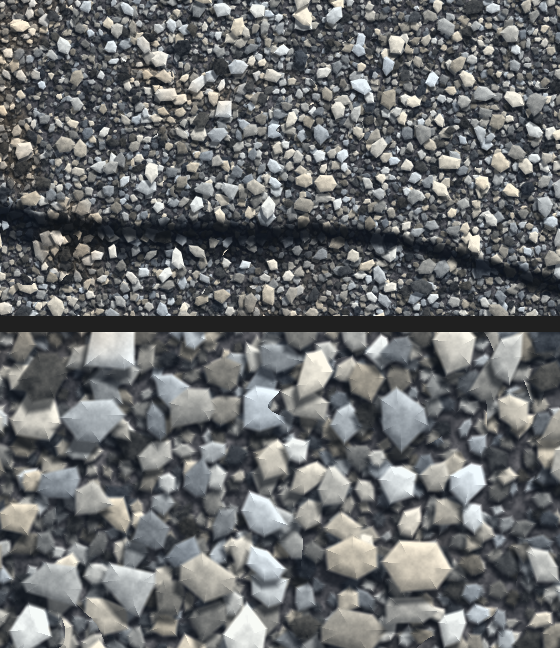
Top, the full canvas; bottom, a detail of the centre.
This texture is drawn by a Shadertoy shader. Its source:

```glsl
// Weathered asphalt: angular pale gravel in dark binder, split by a shadowed crack.
// Four jittered grids of faceted convex stones are layered from fine to coarse,
// each stone casting a short shadow; the final tone runs from blue-black to off-white.

const vec3 DARK = vec3(0.05, 0.07, 0.10);
const vec3 PALE = vec3(0.90, 0.90, 0.89);
const vec3 COOL_TINT = vec3(0.95, 1.00, 1.05);
const vec3 WARM_TINT = vec3(1.05, 1.00, 0.91);
const vec3 BROWN_TINT = vec3(1.10, 0.98, 0.84);
const vec2 LIGHT = vec2(0.42, 0.91);
const int LAYERS = 4;
const int SIDES = 6;
const float FINE_CELL = 0.017;     // cell of the smallest stones, in canvas heights
const float CELL_GROWTH = 1.48;    // size ratio between layers
const float EDGE_SOFTNESS = 0.0026;
const float SHADOW_LENGTH = 0.45;  // in stone radii
const float SHADOW_DEPTH = 0.62;
const float FACET_CONTRAST = 0.38;
const float DARK_STONES = 0.13;    // share of dark stones
const float TAU = 6.2831853;

float hash(vec2 p) {
    vec3 q = fract(p.xyx * 0.1031);
    q += dot(q, q.yzx + 33.33);
    return fract((q.x + q.y) * q.z);
}

float noise(vec2 p) {
    vec2 i = floor(p), f = fract(p);
    f = f * f * (3.0 - 2.0 * f);
    return mix(mix(hash(i), hash(i + vec2(1, 0)), f.x),
               mix(hash(i + vec2(0, 1)), hash(i + vec2(1, 1)), f.x), f.y);
}

float fbm(vec2 p) {
    return 0.55 * noise(p) + 0.3 * noise(p * 2.1 + 17.0) + 0.15 * noise(p * 4.3 + 41.0);
}

// Irregular convex polygon: xy = normal of the nearest side, z = distance
vec3 polygon(vec2 p, vec2 id) {
    vec3 nearest = vec3(0, 0, -9);
    for (int k = 0; k < SIDES; k++) {
        vec2 key = id + float(k) * vec2(7.3, 3.1);
        float angle = (float(k) + 0.75 * hash(key)) * TAU / float(SIDES);
        vec2 normal = vec2(cos(angle), sin(angle));
        float dist = dot(p, normal) - mix(0.68, 1.0, hash(key + 51.7));
        if (dist > nearest.z) nearest = vec3(normal, dist);
    }
    return nearest;
}

// Height of the crack, level at first and falling away to the right
float crackLine(float x) {
    return 0.253 + 0.075 * exp(-3.0 * x) - 0.33 * max(x - 1.25, 0.0)
         + 0.04 * (fbm(vec2(x * 7.0, 3.0)) - 0.5);
}

void mainImage(out vec4 fragColor, in vec2 fragCoord) {
    vec2 uv = fragCoord / iResolution.y;
    float soft = max(EDGE_SOFTNESS, 0.7 / iResolution.y);

    // Crack shadow, and the loose rubble just below it on the left
    float below = crackLine(uv.x) - uv.y + 0.03 * (fbm(uv * 30.0) - 0.5);
    float halfWidth = 0.026 + 0.018 * noise(vec2(uv.x * 4.0, 9.0));
    float crack = 1.0 - smoothstep(0.3 * halfWidth, 1.35 * halfWidth, abs(below));
    float rubble = smoothstep(0.0, 0.03, below) * (1.0 - smoothstep(0.07, 0.13, below))
                 * (1.0 - smoothstep(0.6, 1.6, uv.x));

    // Binder between the stones
    float patchiness = fbm(uv * 5.0 + 8.0);
    float tone = 0.08 + 0.42 * fbm(uv * 95.0) * mix(0.7, 1.2, patchiness);
    float brown = smoothstep(0.48, 0.75, fbm(uv * 4.0 + 23.0))
                * (1.0 - smoothstep(0.7, 1.2, uv.x));
    vec3 tint = mix(vec3(1.02, 0.99, 1.0), BROWN_TINT, brown);

    float cell = FINE_CELL;
    for (int layer = 0; layer < LAYERS; layer++) {
        float size = float(layer) / float(LAYERS - 1);
        float presence = mix(0.88, 0.26, size) + 0.3 * (patchiness - 0.5) + 0.05 * (uv.x - 0.9);
        vec2 home = floor(uv / cell);

        for (int j = -1; j <= 1; j++)
        for (int i = -1; i <= 1; i++) {
            vec2 grid = home + vec2(i, j);
            vec2 id = grid + float(layer) * 137.0 + 300.0;
            if (hash(id + 11.3) > presence) continue;

            vec2 center = grid + 0.15 + 0.7 * vec2(hash(id + 2.7), hash(id + 5.9));
            float radius = cell * mix(0.36, 0.58, hash(id + 8.1));
            float turn = TAU * hash(id + 19.4);
            mat2 spin = mat2(cos(turn), -sin(turn), sin(turn), cos(turn));
            float stretch = mix(1.0, 1.28, hash(id + 23.6));
            vec2 shape = vec2(1.0 / stretch, stretch);
            vec2 offset = (uv - center * cell) / radius;
            if (dot(offset, offset) > 5.0) continue;

            // Cast shadow, then the stone itself
            float blur = soft / radius;
            vec2 shaded = offset + LIGHT * SHADOW_LENGTH;
            float shadow = 1.0 - smoothstep(-blur, 2.0 * blur, polygon(spin * shaded * shape, id).z);
            tone *= 1.0 - SHADOW_DEPTH * shadow;

            vec3 side = polygon(spin * offset * shape, id);
            float body = 1.0 - smoothstep(-blur, blur, side.z);
            float facet = dot(side.xy * spin, LIGHT) * smoothstep(-0.6, 0.0, side.z);
            float shade = hash(id + 31.2);
            float stone = mix(mix(0.2, 0.78, shade), mix(0.55, 1.02, shade), size);
            if (hash(id + 37.5) < DARK_STONES) stone = 0.12 + 0.16 * shade;
            stone *= 1.0 + FACET_CONTRAST * facet;
            stone += 0.2 * (fbm(uv * 130.0 + id) - 0.5);

            tone = mix(tone, stone, body);
            vec3 stoneTint = mix(COOL_TINT, WARM_TINT, hash(id + 43.8));
            tint = mix(tint, mix(stoneTint, BROWN_TINT, 0.5 * brown), body);
        }
        // Fine grains sink into shade; coarse loose stones stay lit
        if (layer == 1) tone *= 1.0 - 0.75 * rubble;
        cell *= CELL_GROWTH;
    }

    tone *= 1.0 - 0.9 * crack;
    vec3 color = mix(DARK, PALE, clamp(tone * 1.06, 0.0, 1.1)) * tint;
    fragColor = vec4(clamp(color, 0.0, 1.0), 1.0);
}
```
